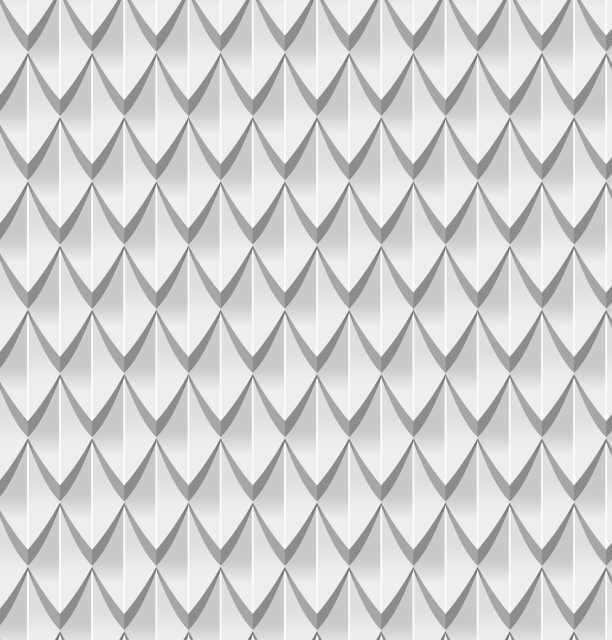
Give the GLSL for this pattern, as a Shadertoy shader.

```glsl
// Overlapping pointed scales in grey, each folded along a bright central ridge.
// Staggered rows are found with ceil and fract; two quadratic curves bound the
// rim of every scale, and vertical gradients shade its two faces.

const float PITCH = 0.1004;                   // scale width and row step, in canvas heights
const vec2 FIRST_TIP = vec2(0.0435, 0.0807);  // a tip, measured from the top left
const vec3 OUTER_CURVE = vec3(0.0, 0.98, 1.76);   // rim outside: constant, linear, square
const vec3 INNER_CURVE = vec3(0.25, 1.15, 0.62);  // rim inside
const float RIDGE_HALF_WIDTH = 0.014;
const float RIM_LEFT = 0.65;
const float RIM_RIGHT = 0.55;
const float FACE_LIGHT = 0.935;
const float FACE_SHADE = 0.79;
const float FACE_SOFT = 0.87;
const float RIDGE_TONE = 0.99;

// Signed distance above a curve, with d the sideways distance from the tip
float aboveCurve(vec3 curve, float d, float h) {
    float height = curve.x + d * (curve.y + d * curve.z);
    float slope = curve.y + 2.0 * d * curve.z;
    return (h - height) / sqrt(1.0 + slope * slope);
}

float coverage(float dist, float pixel) {
    return smoothstep(-0.7 * pixel, 0.7 * pixel, dist);
}

// Position relative to the tip of the scale in the given row
vec2 tipSpace(vec2 cell, float row) {
    float x = cell.x - 0.5 * mod(row, 2.0);
    return vec2(fract(x + 0.5) - 0.5, row - cell.y);
}

float scaleTone(vec2 p, float pixel) {
    float d = abs(p.x);
    float rightSide = coverage(p.x, pixel);

    // Faces: the left one lies in shadow below the rim of the row above
    float leftFace = mix(FACE_LIGHT, FACE_SHADE, smoothstep(0.65, 1.15, p.y));
    float rightFace = mix(FACE_LIGHT, FACE_SOFT, smoothstep(0.8, 1.45, p.y));
    float face = mix(leftFace, rightFace, rightSide);

    // Ridge along the fold
    face = mix(face, RIDGE_TONE, coverage(RIDGE_HALF_WIDTH - d, pixel));

    // Rim, darkening where neighbours meet
    float rim = mix(RIM_LEFT, RIM_RIGHT, rightSide);
    rim *= mix(1.0, 0.8, smoothstep(0.38, 0.5, d));
    return mix(rim, face, coverage(aboveCurve(INNER_CURVE, d, p.y), pixel));
}

void mainImage(out vec4 fragColor, in vec2 fragCoord) {
    vec2 uv = fragCoord / iResolution.y;
    vec2 cell = (vec2(uv.x, 1.0 - uv.y) - FIRST_TIP) / PITCH;
    float pixel = 1.0 / (PITCH * iResolution.y);

    // The upper row overlaps the one below it
    float row = ceil(cell.y);
    vec2 upper = tipSpace(cell, row);
    vec2 lower = tipSpace(cell, row + 1.0);
    float inUpper = coverage(aboveCurve(OUTER_CURVE, abs(upper.x), upper.y), pixel);
    float tone = mix(scaleTone(lower, pixel), scaleTone(upper, pixel), inUpper);

    fragColor = vec4(vec3(tone), 1.0);
}
```
